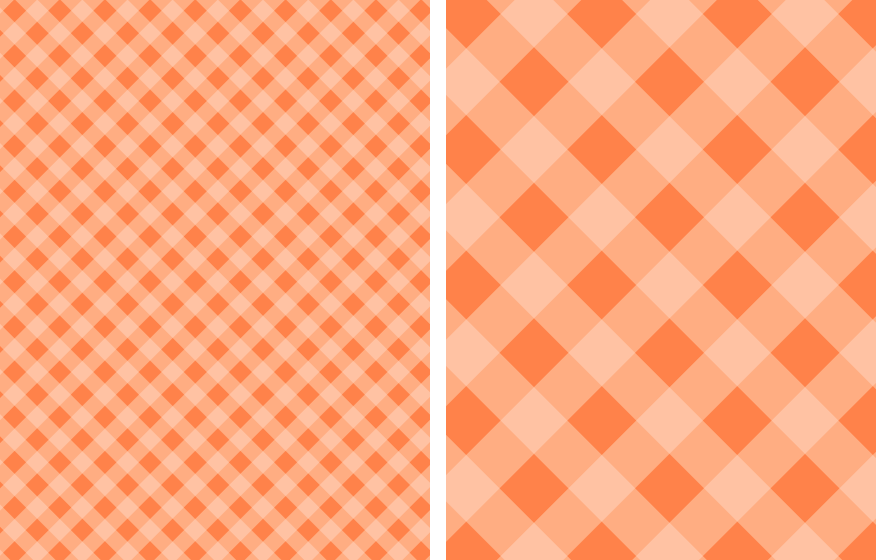
Left: the whole. Right: its middle third, enlarged.
Write a Shadertoy shader that draws this pattern.

```glsl
// Diagonal gingham: two crossing sets of translucent orange stripes.

// Smoothed coverage of stripes centred on whole values of t.
float stripe(float t, float pixel) {
    float distanceToCentre = abs(fract(t + 0.5) - 0.5);
    return clamp((0.254 - distanceToCentre) / pixel + 0.5, 0.0, 1.0);
}

void mainImage(out vec4 fragColor, in vec2 fragCoord) {
    // Check cells, scaled by canvas height and anchored on a dark diamond
    float cellsPerHeight = 12.397;
    vec2 cell = (fragCoord / iResolution.y - vec2(0.026, 0.981)) * cellsPerHeight;
    float pixel = 1.414 * cellsPerHeight / iResolution.y;

    // Rising and falling diagonals
    float falling = stripe(cell.x + cell.y, pixel);
    float rising = stripe(cell.x - cell.y, pixel);

    // Zero, one or two layers of stripe
    vec3 pale = vec3(1.0, 0.76, 0.64);
    vec3 single = vec3(1.0, 0.68, 0.51);
    vec3 crossed = vec3(1.0, 0.51, 0.29);
    vec3 colour = mix(mix(pale, single, falling), mix(single, crossed, falling), rising);

    fragColor = vec4(colour, 1.0);
}
```
